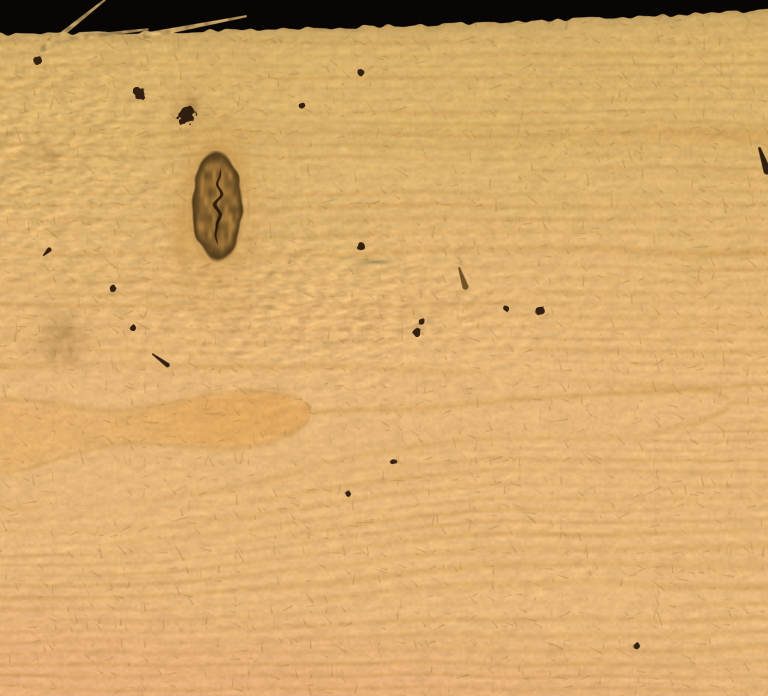
Reproduce this texture procedurally as a WebGL 1 fragment shader.

```glsl
precision highp float;
// Rough-sawn pine board: knot, heartwood tongues, fine grain, bark specks, dark gap above.
uniform vec2 u_resolution;

#define RING_COUNT 62.0
#define RING_DEPTH 0.3
#define FUZZ_DEPTH 0.11
#define TICK_DEPTH 0.3
#define KNOT_CENTRE vec2(0.283, 0.637)
#define KNOT_RADII vec2(0.033, 0.071)
#define YELLOW_WOOD vec3(0.855, 0.705, 0.43)
#define PINK_WOOD vec3(0.91, 0.725, 0.485)
#define HEART_WOOD vec3(0.88, 0.645, 0.35)
#define RESIN vec3(0.745, 0.545, 0.26)
#define BARK vec3(0.12, 0.065, 0.03)
#define GAP vec3(0.03, 0.024, 0.018)

float hash(vec2 p) {
  vec3 q = fract(p.xyx * 0.1031);
  q += dot(q, q.yzx + 33.33);
  return fract((q.x + q.y) * q.z);
}

float noise(vec2 p) {
  vec2 i = floor(p), f = fract(p), e = vec2(1, 0);
  f *= f * (3.0 - 2.0 * f);
  return mix(mix(hash(i), hash(i + e), f.x), mix(hash(i + e.yx), hash(i + e.xx), f.x), f.y);
}

float soft(float d) {
  float w = 0.8 / u_resolution.x;
  return 1.0 - smoothstep(-w, w, d);
}

// Tapered stroke from a to b
float streak(vec2 p, vec2 a, vec2 b, float r) {
  vec2 d = b - a;
  float t = clamp(dot(p - a, d) / dot(d, d), 0.0, 1.0);
  return soft(length(p - a - d * t) - r * (1.0 - 0.65 * t));
}

// Ragged bark fleck
float fleck(vec2 p, float x, float y, float r) {
  return soft(length(p - vec2(x, y)) - r * (0.65 + 0.7 * noise(p * 230.0)));
}

float blot(vec2 p, float x, float y, float w, float h) {
  vec2 d = (p - vec2(x, y)) / vec2(w, h);
  return exp(-dot(d, d));
}

float taper(float x, float start, float tip) {
  float t = max(x - start, 0.0) / (tip - start);
  return sqrt(max(0.0, 1.0 - t * t));
}

// Short slanted fibres, one per random cell
float ticks(vec2 p) {
  float m = 0.0;
  for (int k = 0; k < 4; k++) {
    float s = 24.0 + 9.0 * float(k);
    vec2 g = p * s + 17.3 * float(k), id = floor(g);
    float a = 1.3 + 2.4 * hash(id + 5.1);
    vec2 c = 0.35 + 0.3 * vec2(hash(id), hash(id + 3.7));
    vec2 d = vec2(cos(a), sin(a)) * (0.08 + 0.2 * hash(id + 1.9));
    float on = smoothstep(0.45, 0.95, hash(id + 9.4));
    m = max(m, on * streak((fract(g) - c) / s, -d / s, d / s, 0.0012));
  }
  return m;
}

void main() {
  vec2 p = gl_FragCoord.xy / u_resolution.x;
  float x = p.x, y = p.y;
  float wob = noise(p * vec2(9, 14)) - 0.5;
  float fine = noise(p * vec2(60, 190)) - 0.5;

  // Base tint: yellow above, pinker below
  vec3 col = mix(PINK_WOOD, YELLOW_WOOD, smoothstep(0.36, 0.82, y + 0.08 * wob));
  col.g -= 0.035 * (1.0 - smoothstep(0.0, 0.22, y + 0.12 * x));

  // Outlines of the two heartwood tongues
  float h1 = 0.047 - 0.026 * smoothstep(0.0, 0.17, x) + 0.017 * smoothstep(0.15, 0.32, x);
  float d1 = abs(y - 0.338 - 0.07 * x + 0.006 * wob) - h1 * taper(x, 0.3, 0.405);
  float top = 0.431 - 0.024 * smoothstep(0.39, 0.85, x);
  float low = 0.245 + 0.09 * smoothstep(0.1, 0.65, x);
  float mid = 0.5 * (top + low) + 0.012 * smoothstep(0.8, 0.95, x);
  float d2 = abs(y - mid + 0.006 * wob) - 0.5 * (top - low) * taper(x, 0.75, 0.951);

  // Growth rings, bent by the tongues and the knot
  vec2 k = (p - KNOT_CENTRE) / KNOT_RADII;
  float r = length(k);
  float v = y + 0.008 * wob - 0.01 * k.y * exp(-0.3 * r * r);
  v -= 0.7 * (low - 0.28) * smoothstep(0.02, 0.25, y) * (1.0 - smoothstep(0.28, 0.4, y));
  float ring = 0.5 + 0.5 * cos(6.283 * (v * RING_COUNT + 1.5 * noise(vec2(v * 18.0, 2))));
  ring *= ring * (0.25 + 0.75 * noise(vec2(x * 5.0, v * 45.0)));
  ring += 0.5 * noise(vec2(x * 4.0, v * 230.0)) - 0.2;
  float plain = smoothstep(-0.005, 0.03, d2) * smoothstep(0.0, 0.02, d1);
  float bands = blot(vec2(x, v), 1.0, 0.579, 0.5, 0.006) + blot(vec2(x, v), 1.0, 0.73, 0.4, 0.012);
  col = mix(col, RESIN, RING_DEPTH * (max(ring, 0.0) * (0.15 + 0.85 * plain) + bands));

  // Tongue fills and rims
  col = mix(col, PINK_WOOD - 0.015, 0.5 * soft(d2));
  col = mix(col, RESIN, 0.3 * exp(-d2 * d2 * 4e4) * (0.5 + fine + wob));
  float heart = 1.0 - smoothstep(-0.01, 0.004, d1 + 0.004 * fine);
  col = mix(col, HEART_WOOD, heart * (0.38 + 0.4 * smoothstep(0.12, 0.3, x)));
  col = mix(col, RESIN, 0.3 * exp(-d1 * d1 * 6e4));

  // Saw fuzz, strongest at upper left and centre
  vec2 q = vec2(x + 0.5 * y, y - 0.28 * x) * vec2(60, 130);
  float bump = noise(q) - noise(q + vec2(0.35, -0.6)) + 0.6 * (noise(q * 2.1) - noise(q * 2.1 + 0.5));
  float rough = 0.3 + blot(p, 0.02, 0.7, 0.22, 0.16) + blot(p, 0.42, 0.51, 0.22, 0.09);
  col *= 1.0 + FUZZ_DEPTH * bump * rough + 0.05 * (fine + noise(p * 260.0) - 0.5);
  col = mix(col, RESIN * 0.8, TICK_DEPTH * ticks(p + 0.003 * wob));

  // Stains
  float dirt = blot(p, 0.083, 0.462, 0.026, 0.03) + blot(p, 0.245, 0.768, 0.016, 0.018);
  dirt += 0.7 * blot(p, 0.062, 0.705, 0.015, 0.012);
  col = mix(col, RESIN * 0.73, dirt * (0.18 + 0.4 * noise(p * vec2(130, 80))));
  col = mix(col, vec3(0.48, 0.43, 0.27), 0.6 * blot(p, 0.49, 0.565, 0.018, 0.003));

  // Knot: halo, body, rim and crack
  float fibre = noise(vec2(r * 9.0 + 2.0 * wob, k.y * 1.5));
  col = mix(col, RESIN, (0.2 + 0.38 * fibre) * exp(-1.7 * max(r - 1.0, 0.0)));
  col = mix(col, RESIN, 0.35 * blot(p, 0.238, 0.605, 0.014, 0.045));
  float edge = r + 0.12 * (noise(p * 65.0) - 0.5);
  vec3 core = mix(RESIN * 0.55, RESIN * 0.93, noise(p * vec2(190, 90)));
  core = mix(core, RESIN * 0.36, 0.75 * smoothstep(0.72, 0.95, edge));
  col = mix(col, core, 1.0 - smoothstep(0.94, 1.04, edge));
  float bend = 0.012 * (noise(vec2(y * 75.0, 4)) - 0.5);
  float crack = abs(x - KNOT_CENTRE.x - bend) - 0.0027 * (1.0 - abs(k.y));
  col = mix(col, BARK, 0.85 * soft(crack) * (1.0 - smoothstep(0.6, 0.75, abs(k.y))));

  // Bark flecks and slivers
  float f = fleck(p, 0.049, 0.828, 0.005) + fleck(p, 0.181, 0.785, 0.008)
    + fleck(p, 0.243, 0.756, 0.011) + fleck(p, 0.47, 0.812, 0.004) + fleck(p, 0.393, 0.768, 0.004)
    + fleck(p, 0.47, 0.586, 0.005) + fleck(p, 0.147, 0.531, 0.004) + fleck(p, 0.173, 0.479, 0.004)
    + fleck(p, 0.659, 0.505, 0.004) + fleck(p, 0.704, 0.501, 0.006) + fleck(p, 0.543, 0.473, 0.005)
    + fleck(p, 0.549, 0.487, 0.004) + fleck(p, 0.512, 0.305, 0.004) + fleck(p, 0.454, 0.263, 0.004);
  f += fleck(p, 0.828, 0.065, 0.004) + streak(p, vec2(0.064, 0.581), vec2(0.057, 0.574), 0.003);
  f += streak(p, vec2(0.218, 0.431), vec2(0.199, 0.445), 0.003);
  f += streak(p, vec2(0.999, 0.684), vec2(0.989, 0.713), 0.005);
  col = mix(col, BARK, 0.9 * min(f, 1.0));
  col = mix(col, RESIN * 0.6, streak(p, vec2(0.606, 0.533), vec2(0.598, 0.557), 0.004));

  // Dark gap beyond the frayed edge, with loose splinters
  float rim = 0.859 + 0.012 * x + 0.019 * x * x + 0.005 * noise(vec2(x * 95.0, 1));
  col = mix(GAP, col * (1.0 - 0.12 * exp((y - rim) * 90.0)), soft(y - rim));
  float s = streak(p, vec2(0.056, 0.842), vec2(0.136, 0.906), 0.004);
  s = max(s, streak(p, vec2(0.19, 0.86), vec2(0.32, 0.885), 0.004));
  s = max(s, streak(p, vec2(0.065, 0.853), vec2(0.192, 0.868), 0.004));
  col = mix(col, YELLOW_WOOD * (0.7 + 0.4 * noise(p * 160.0)), 0.9 * s);
  gl_FragColor = vec4(col, 1);
}
```
